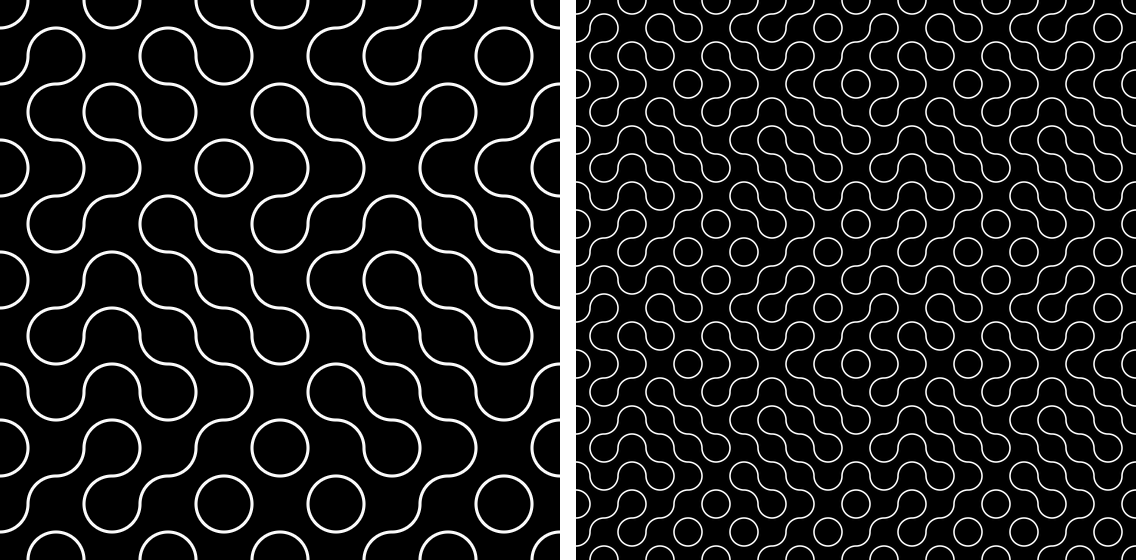
Left: one tile. Right: repeated 2 by 2.
A WebGL 1 fragment shader for this pattern:

```glsl
precision highp float;
// Truchet tiling: thin white quarter arcs joined into circles and winding paths on black.

#define TILES 10.0
#define LINE_WIDTH 0.055
#define ARC_RADIUS 0.5
#define FLIP_CHANCE 0.5
#define SEED 3.0
#define LINE_COLOR vec3(0.98)
#define BACK_COLOR vec3(0.0)

uniform vec2 u_resolution;

float hash(vec2 cell) {
  return fract(sin(dot(cell + SEED, vec2(127.1, 311.7))) * 43758.5453);
}

// Distance to the two arcs centred on opposite corners of a unit tile.
float arcDistance(vec2 p) {
  float toCorner = min(length(p), length(p - 1.0));
  return abs(toCorner - ARC_RADIUS);
}

void main() {
  vec2 grid = gl_FragCoord.xy / u_resolution * TILES;
  vec2 cell = mod(floor(grid), TILES);
  vec2 p = fract(grid);

  // Mirror tiles at random; arcs always meet at edge midpoints.
  if (hash(cell) < FLIP_CHANCE) p.x = 1.0 - p.x;

  // Coverage of the stroke, smoothed over one pixel.
  float pixel = TILES / min(u_resolution.x, u_resolution.y);
  float edge = arcDistance(p) - 0.5 * LINE_WIDTH;
  float stroke = clamp(0.5 - edge / pixel, 0.0, 1.0);

  gl_FragColor = vec4(mix(BACK_COLOR, LINE_COLOR, stroke), 1.0);
}
```
